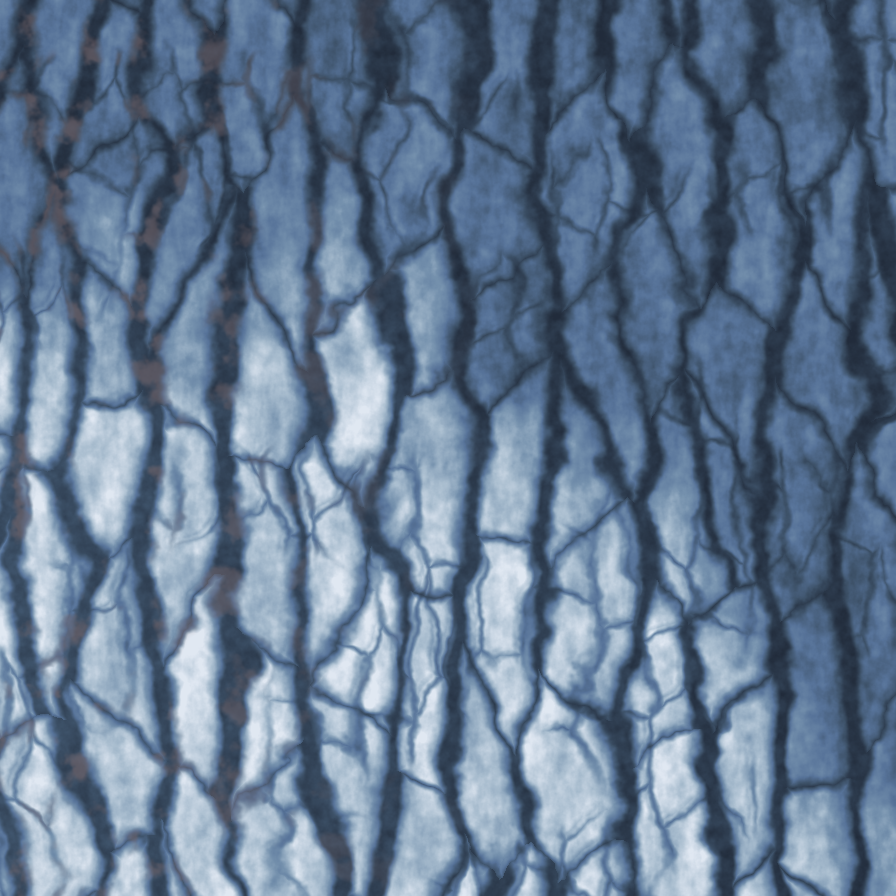
Reproduce this texture procedurally as a three.js fragment shader.

```glsl
varying vec2 vUv;

vec2 hash2(vec2 p) {
  vec3 q = fract(p.xyx * vec3(0.1031, 0.1030, 0.0973));
  q += dot(q, q.yzx + 33.33);
  return fract((q.xx + q.yz) * q.zy);
}

float noise(vec2 p) {
  vec2 i = floor(p), f = fract(p);
  f = f * f * (3.0 - 2.0 * f);
  float low = mix(hash2(i).x, hash2(i + vec2(1.0, 0.0)).x, f.x);
  float high = mix(hash2(i + vec2(0.0, 1.0)).x, hash2(i + 1.0).x, f.x);
  return mix(low, high, f.y);
}

float fbm(vec2 p) {
  float sum = 0.0, amp = 0.533;
  for (int i = 0; i < 4; i++) {
    sum += amp * noise(p);
    p = mat2(1.6, 1.2, -1.2, 1.6) * p + 7.3;
    amp *= 0.5;
  }
  return sum;
}

vec2 toSeed(vec2 cell, vec2 p) {
  vec2 jitter = 0.5 + (hash2(cell + 50.0) - 0.5) * vec2(0.62, 0.95);
  return (cell + jitter - p) * vec2(1.4, 1.0);
}

// Distance to the crack edge in canvas units, and a random value per plate
vec2 plates(vec2 p, vec2 scale, float thinCrack, float wideCrack) {
  p *= scale;
  vec2 home = floor(p), nearCell = home, nearSeed = vec2(9.0);
  for (int j = -2; j <= 2; j++)
    for (int i = -2; i <= 2; i++) {
      vec2 cell = home + vec2(i, j);
      vec2 seed = toSeed(cell, p);
      if (dot(seed, seed) < dot(nearSeed, nearSeed)) {
        nearSeed = seed;
        nearCell = cell;
      }
    }
  float edge = 1.0;
  for (int j = -2; j <= 2; j++)
    for (int i = -2; i <= 2; i++) {
      vec2 cell = nearCell + vec2(i, j);
      if (i == 0 && j == 0) continue;
      vec2 seed = toSeed(cell, p);
      vec2 normal = normalize(seed - nearSeed);
      float d = dot(0.5 * (seed + nearSeed), normal);
      d /= length(normal * scale * vec2(1.4, 1.0));
      // Upright furrows are wide, cross cracks thin
      float vary = 0.55 + 0.9 * hash2(cell + nearCell).y;
      float width = mix(thinCrack, wideCrack, smoothstep(0.5, 0.95, abs(normal.x)));
      edge = min(edge, d - width * vary);
    }
  return vec2(edge, hash2(nearCell + 9.0).x);
}

// Plate height from 0 in the furrows to 1, and the plate's random value
vec2 bark(vec2 p) {
  vec2 bend = vec2(fbm(p * 5.0), fbm(p * 5.0 + 31.0)) - 0.5;
  vec2 rough = vec2(fbm(p * 27.0 + 4.0), fbm(p * 27.0 + 63.0)) - 0.5;
  vec2 q = p + bend * vec2(0.075, 0.09) + rough * vec2(0.025, 0.032);
  vec2 plate = plates(q, vec2(11.5, 5.8), 0.0025, 0.0105);
  float height = smoothstep(-0.006, 0.010, plate.x);
  float split = smoothstep(-0.002, 0.006, plates(q + 3.7, vec2(19.0, 10.0), 0.001, 0.002).x);
  float splitDepth = 0.65 * smoothstep(0.4, 0.62, noise(p * 9.0 + 17.0));
  return vec2(height * mix(1.0, split, splitDepth), plate.y);
}

vec3 barkRamp(float t) {
  t = clamp(t, 0.0, 1.0) * 5.0;
  vec3 c = mix(vec3(0.13, 0.17, 0.23), vec3(0.24, 0.32, 0.41), clamp(t, 0.0, 1.0));
  c = mix(c, vec3(0.34, 0.45, 0.60), clamp(t - 1.0, 0.0, 1.0));
  c = mix(c, vec3(0.46, 0.57, 0.68), clamp(t - 2.0, 0.0, 1.0));
  c = mix(c, vec3(0.66, 0.74, 0.81), clamp(t - 3.0, 0.0, 1.0));
  return mix(c, vec3(0.88, 0.91, 0.95), clamp(t - 4.0, 0.0, 1.0));
}

void main() {
  vec2 p = vUv;
  vec2 surface = bark(p);
  float slope = bark(p + vec2(0.007, -0.004)).x - surface.x;

  // Sunlit area at the lower left, blue shade at the upper right
  float border = 0.76 - 0.33 * p.x - 0.4 * smoothstep(0.68, 1.0, p.x);
  float sun = smoothstep(-0.16, 0.16, border - p.y + 0.5 * (fbm(p * 5.0 + 80.0) - 0.5));

  // Plate tone with upright fibres and fine grain
  float fibre = fbm(p * vec2(48.0, 17.0) + 12.0) - 0.5;
  float grain = fbm(p * 85.0) - 0.5;
  float tone = mix(0.40, 0.87, sun) + 0.13 * (surface.y - 0.5);
  tone += 0.38 * fibre + 0.22 * grain + 0.14 * slope * (0.6 + sun);
  float furrow = 0.05 + 0.12 * sun * (1.0 - p.x) + 0.16 * grain;
  vec3 color = barkRamp(mix(furrow, tone, surface.x));

  // Faint rusty flecks in the left furrows
  float rust = smoothstep(0.5, 0.72, fbm(p * 34.0 + 41.0)) * (1.0 - surface.x);
  color = mix(color, vec3(0.46, 0.40, 0.42), 0.6 * rust * smoothstep(0.6, 0.1, p.x));
  gl_FragColor = vec4(color, 1.0);
}
```
